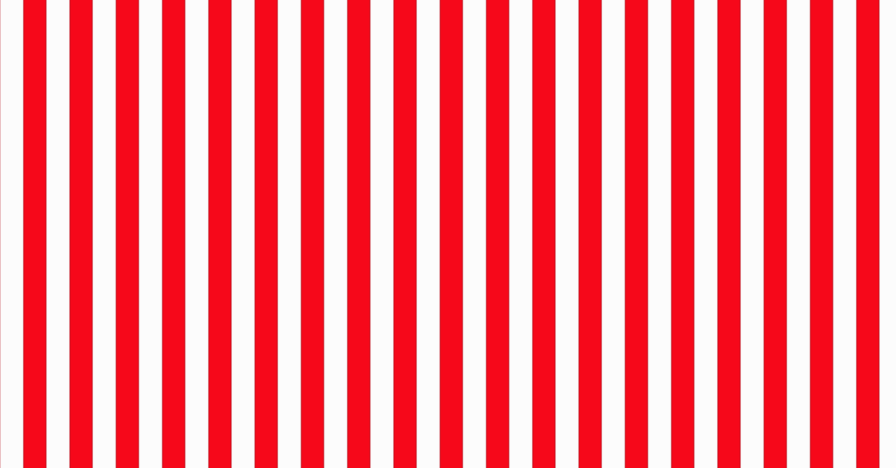
A Shadertoy shader for this pattern:

```glsl
// Upright red stripes on white, nineteen across, with thin darker rims.

// Signed distance to the nearest stripe edge, in canvas widths; negative inside.
float stripeDistance(float x) {
    float period = 0.05165;
    float fromCentre = (fract((x - 0.03887) / period + 0.5) - 0.5) * period;
    return abs(fromCentre) - 0.01283;
}

void mainImage(out vec4 fragColor, in vec2 fragCoord) {
    float d = stripeDistance(fragCoord.x / iResolution.x);
    float softness = max(0.0011, 0.7 / iResolution.x);

    // Flat red over near-white
    float coverage = 1.0 - smoothstep(-softness, softness, d);
    vec3 color = mix(vec3(0.99), vec3(0.965, 0.03, 0.10), coverage);

    // Darker rim, just inside each edge
    float rim = 1.0 - smoothstep(0.0, 1.6 * softness, abs(d + 0.3 * softness));
    color *= 1.0 - 0.13 * rim;

    fragColor = vec4(color, 1.0);
}
```
